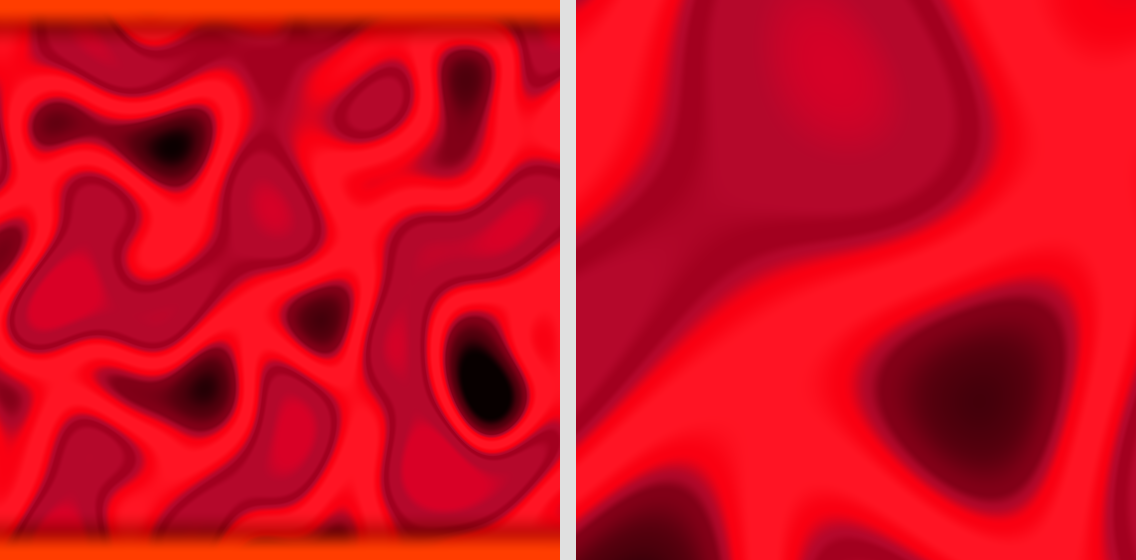
Left, the full canvas; right, a detail of the centre.
Reproduce this texture procedurally as a Shadertoy shader.

```glsl
float hash(float n) {
    return fract(sin(n * 12.9898) * 4375.85);
}

// Smooth random field with unit deviation, from waves in many directions
float waveField(vec2 p) {
    float sum = 0.0;
    for (int i = 0; i < 24; i++) {
        float k = float(i);
        float angle = 2.39996 * k;
        float cycles = mix(1.9, 5.0, hash(k + 1.0));
        float phase = 6.2832 * hash(k + 41.0);
        sum += cos(6.2832 * cycles * dot(p, vec2(cos(angle), sin(angle))) + phase);
    }
    return sum / sqrt(12.0);
}

// Black pits, scarlet plateaus, then crimson bands with a darker rim
vec3 heightColor(float h) {
    vec3 black = vec3(0.03, 0.0, 0.0);
    vec3 maroon = vec3(0.32, 0.0, 0.05);
    vec3 wine = vec3(0.51, 0.0, 0.09);
    vec3 rose = vec3(0.69, 0.03, 0.16);
    vec3 red = vec3(0.98, 0.0, 0.07);
    vec3 scarlet = vec3(1.0, 0.08, 0.14);
    vec3 rim = vec3(0.64, 0.0, 0.12);
    vec3 crimson = vec3(0.71, 0.03, 0.17);
    vec3 cherry = vec3(0.85, 0.0, 0.15);

    vec3 c = mix(black, maroon, smoothstep(-2.8, -2.0, h));
    c = mix(c, wine, smoothstep(-2.1, -1.5, h));
    c = mix(c, rose, smoothstep(-1.5, -1.3, h));
    c = mix(c, red, smoothstep(-1.33, -1.05, h));
    c = mix(c, scarlet, smoothstep(-1.05, -0.7, h));
    c = mix(c, red, smoothstep(-0.25, 0.1, h));
    c = mix(c, crimson, smoothstep(0.08, 0.4, h));
    c = mix(c, rim, smoothstep(0.38, 0.52, h));
    c = mix(c, crimson, smoothstep(0.65, 0.9, h));
    return mix(c, cherry, smoothstep(1.3, 1.9, h));
}

void mainImage(out vec4 fragColor, in vec2 fragCoord) {
    vec2 uv = fragCoord / iResolution.xy;

    // Gentle bending keeps the blobs from looking like plain waves
    vec2 bend = 0.018 * sin(uv.yx * vec2(17.0, 21.0) + vec2(0.7, 2.1));
    vec3 color = heightColor(waveField(uv + bend));

    // Shaded strips and orange glow along top and bottom
    float edge = min(uv.y, 1.0 - uv.y);
    color *= mix(vec3(0.72, 0.4, 0.15), vec3(1.0), smoothstep(0.035, 0.09, edge));
    color = mix(vec3(1.0, 0.24, 0.0), color, smoothstep(0.012, 0.06, edge));

    fragColor = vec4(color, 1.0);
}
```
